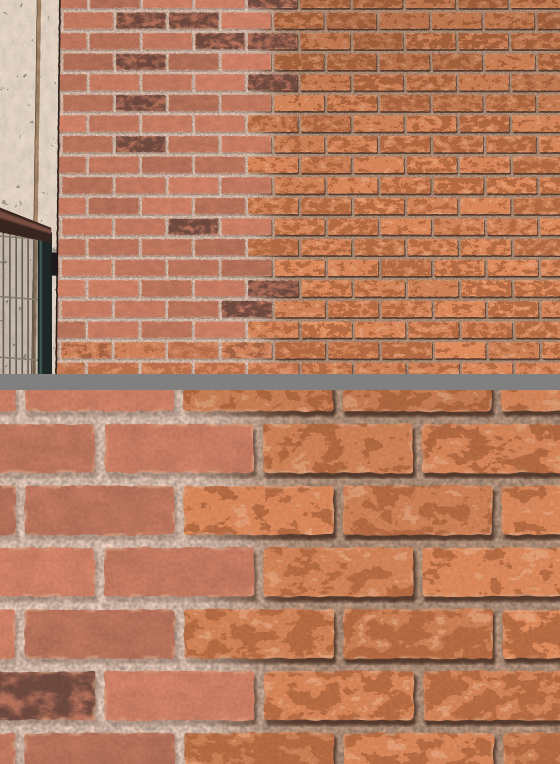
Top, the full canvas; bottom, a detail of the centre.
Write a Shadertoy shader that draws this texture.

```glsl
// A running-bond brick wall: smooth red bricks in pale mortar on the left meet
// blotched orange bricks in shadowed joints, beside a concrete pillar and a railing.
// Bricks are rounded-box distances in a repeated cell; gradient noise adds the wear.

// Layout, in canvas heights
const float COURSE = 0.0551;       // height of one brick row
const float TOP_JOINT = 0.9727;    // height of the uppermost bed joint
const float BRICK_PITCH = 0.143;   // brick spacing at the bottom
const float PITCH_TAPER = 0.0024;  // loss of spacing towards the top
const float JOINT_X = 0.588;       // a vertical joint shared by even rows
const vec2  JOINT = vec2(0.0078, 0.0108);
const float SEAM_X = 0.695;        // where old bricks give way to new
const float BURNT_SHARE = 0.17;
const vec2  SHADOW_SHIFT = vec2(0.0018, -0.0042);

// Colours
const vec3 RED_BRICK    = vec3(0.74, 0.46, 0.365);
const vec3 ORANGE_BRICK = vec3(0.77, 0.48, 0.32);
const vec3 DARK_PATCH   = vec3(0.66, 0.385, 0.235);
const vec3 PALE_CHIP    = vec3(0.87, 0.66, 0.52);
const vec3 BURNT        = vec3(0.37, 0.25, 0.22);
const vec3 PALE_MORTAR  = vec3(0.80, 0.70, 0.64);
const vec3 DUSKY_MORTAR = vec3(0.65, 0.53, 0.45);
const vec3 JOINT_SHADOW = vec3(0.29, 0.19, 0.14);
const vec3 CONCRETE     = vec3(0.87, 0.81, 0.75);
const vec3 GROOVE       = vec3(0.62, 0.50, 0.39);
const vec3 RAIL_BROWN   = vec3(0.28, 0.18, 0.15);
const vec3 POST_GREEN   = vec3(0.15, 0.21, 0.20);
const vec3 WIRE_GREY    = vec3(0.40, 0.37, 0.33);

float hash(vec2 p) {
    vec3 q = fract(vec3(p.xyx) * 0.1031);
    q += dot(q, q.yzx + 33.33);
    return fract((q.x + q.y) * q.z);
}

float gradientDot(vec2 cell, vec2 offset) {
    float a = 6.2832 * hash(cell);
    return dot(vec2(cos(a), sin(a)), offset);
}

float noise(vec2 p) {
    vec2 i = floor(p), f = fract(p), e = vec2(1, 0);
    vec2 w = f * f * f * (f * (f * 6.0 - 15.0) + 10.0);
    return 1.4 * mix(mix(gradientDot(i, f), gradientDot(i + e, f - e), w.x),
                     mix(gradientDot(i + e.yx, f - e.yx), gradientDot(i + 1.0, f - 1.0), w.x), w.y);
}

float fbm(vec2 p) {
    float sum = 0.0, amp = 0.6;
    for (int i = 0; i < 4; i++) {
        sum += amp * noise(p);
        p = p * 2.03 + 17.7;
        amp *= 0.55;
    }
    return sum;
}

float box(vec2 p, vec2 halfSize, float radius) {
    vec2 d = abs(p) - halfSize + radius;
    return length(max(d, 0.0)) + min(max(d.x, d.y), 0.0) - radius;
}

// Pixel coverage of a distance
float fill(float d) { return clamp(0.5 - d * iResolution.y, 0.0, 1.0); }

vec3 wall(vec2 p) {
    // Brick cell and its identity
    float v = (TOP_JOINT - p.y) / COURSE, row = floor(v);
    float shift = 0.5 * mod(row, 2.0);
    vec2 pitch = vec2(BRICK_PITCH - PITCH_TAPER * p.y, COURSE);
    float u = (p.x - JOINT_X) / pitch.x + shift;
    vec2 id = vec2(floor(u), row) + 40.0;
    vec2 q = vec2(fract(u) - 0.5, 0.5 - fract(v)) * pitch;
    float tone = hash(id), luck = hash(id + 71.3);
    float centre = JOINT_X + (floor(u) + 0.5 - shift) * pitch.x;
    float isNew = step(SEAM_X + 0.05 * step(0.75, luck), centre);
    float orange = max(isNew, 0.75 * step(15.5, row));

    // Slightly worn outline
    vec2 halfSize = 0.5 * (pitch - JOINT) - 0.0006 * vec2(tone, luck);
    vec2 worn = q + 0.0011 * vec2(noise(p * 90.0), noise(p * 90.0 + 31.0));
    float d = box(worn, halfSize, 0.003);
    float grain = noise(p * 300.0), blotch = fbm(p * vec2(38, 58) + id * 7.3);

    // Mortar, shadowed below and right of each brick
    float dusk = smoothstep(0.66, 0.78, p.x);
    vec3 mortar = mix(PALE_MORTAR, DUSKY_MORTAR, dusk) * (1.0 + 0.16 * grain + 0.12 * noise(p * 130.0));
    float shade = smoothstep(0.003, -0.002, box(worn - SHADOW_SHIFT, halfSize, 0.003));
    mortar = mix(mortar, JOINT_SHADOW, shade * mix(0.25, 0.88, dusk));

    // Smooth bricks, some scorched
    vec3 smoothFace = RED_BRICK * (0.92 + 0.17 * tone + 0.09 * blotch);
    float scorch = step(1.0 - BURNT_SHARE, luck) * smoothstep(-0.45, 0.35, blotch + 0.3 * (tone - 0.3));
    smoothFace = mix(smoothFace, BURNT, 0.85 * scorch);

    // Blotched bricks, browner towards the top
    float patchy = smoothstep(0.02, 0.10, blotch + 0.35 * (tone - 0.55));
    vec3 blotched = mix(ORANGE_BRICK * (0.98 + 0.12 * luck), DARK_PATCH, 0.85 * patchy);
    blotched = mix(blotched, PALE_CHIP, 0.5 * smoothstep(0.3, 0.36, -blotch));
    blotched *= 1.04 - 0.13 * smoothstep(0.45, 1.0, p.y);
    vec3 brick = mix(smoothFace, blotched, orange) * (1.0 + 0.05 * grain);

    // Chipped light rim
    float rim = smoothstep(-0.0035, -0.0005, d) * smoothstep(-0.1, 0.4, noise(p * 75.0 + id));
    brick = mix(brick, PALE_CHIP, 0.6 * rim);
    return mix(mortar, brick, fill(d));
}

vec3 pillar(vec2 p) {
    float rough = fbm(p * vec2(45, 28));
    vec3 col = CONCRETE * (1.0 + 0.07 * rough + 0.03 * noise(p * 260.0));
    col *= 1.0 - 0.28 * smoothstep(0.42, 0.55, fbm(p * 32.0 + 9.0));
    float x = p.x - 0.0895 - 0.015 * p.y + 0.001 * rough;
    col = mix(col, GROOVE * (1.0 + 0.2 * rough), fill(abs(x) - 0.0055));
    return mix(col, GROOVE * 0.6, fill(abs(x + 0.005) - 0.0009));
}

vec3 railing(vec3 col, vec2 p) {
    // Tapering handrail
    float mid = 0.412 - 0.3 * p.x, thick = 0.033 - 0.095 * p.x;
    float across = (p.y - mid) / thick;
    float rail = max(abs(p.y - mid) - thick, p.x - 0.137);
    // Wire mesh, narrowing towards the post
    float s = p.x * (55.0 + 65.0 * p.x);
    float bars = abs(fract(s) - 0.5) / (55.0 + 130.0 * p.x) - 0.0022;
    float rungs = abs(fract((p.y + 0.08 * p.x - 0.045) / 0.162 + 0.5) - 0.5) * 0.162 - 0.0022;
    float opening = max(p.x - 0.105, p.y - mid);
    col = mix(col, col * 0.88, fill(opening));
    col = mix(col, WIRE_GREY, fill(max(bars, opening)));
    col = mix(col, WIRE_GREY * 1.3, fill(max(rungs, opening)));
    // Post and wall bracket
    float post = box(p - vec2(0.120, 0.12), vec2(0.019, 0.26), 0.004);
    float gleam = smoothstep(0.006, 0.0, abs(p.x - 0.109));
    col = mix(col, POST_GREEN * (0.75 + 0.95 * gleam), fill(post));
    col = mix(col, vec3(0.12, 0.10, 0.10), fill(box(p - vec2(0.146, 0.294), vec2(0.009, 0.031), 0.002)));
    vec3 railCol = RAIL_BROWN * (0.8 + 0.9 * smoothstep(0.45, 0.1, abs(across - 0.45)));
    return mix(col, railCol, fill(rail));
}

void mainImage(out vec4 fragColor, in vec2 fragCoord) {
    vec2 p = fragCoord / iResolution.y;
    float edge = p.x - 0.150 - 0.010 * p.y + 0.0015 * noise(vec2(3.0, p.y * 60.0));
    vec3 col = mix(wall(p), pillar(p), fill(edge));
    col = mix(col, vec3(0.17, 0.13, 0.11), fill(abs(edge) - 0.0022));
    fragColor = vec4(clamp(railing(col, p), 0.0, 1.0), 1.0);
}
```
